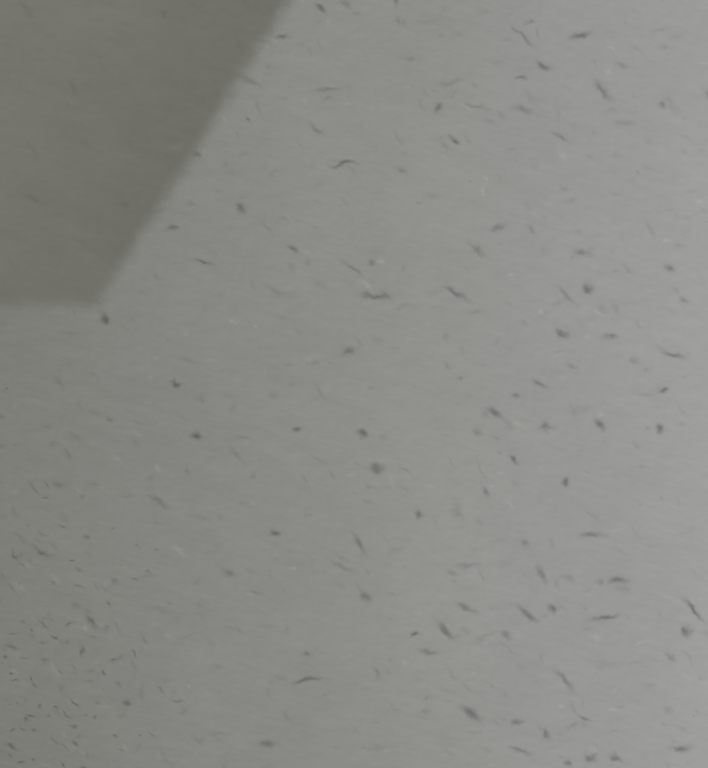
This texture is drawn by a Shadertoy shader. Its source:

```glsl
// Matte grey plaster with a soft shadow in the upper left corner.
// A left-to-right light gradient carries slanted noise relief and
// scattered, tapered pits; the pits get finer towards the lower left.

vec2 hash2(vec2 p) {
    vec3 q = fract(p.xyx * vec3(0.1031, 0.1030, 0.0973));
    q += dot(q, q.yzx + 33.33);
    return fract((q.xx + q.yz) * q.zy);
}

float noise(vec2 p) {
    vec2 i = floor(p), f = fract(p);
    f = f * f * (3.0 - 2.0 * f);
    float low = mix(hash2(i).x, hash2(i + vec2(1, 0)).x, f.x);
    float high = mix(hash2(i + vec2(0, 1)).x, hash2(i + vec2(1, 1)).x, f.x);
    return mix(low, high, f.y);
}

float fbm(vec2 p) {
    float sum = 0.0, amp = 0.5;
    for (int i = 0; i < 4; i++) {
        sum += amp * noise(p);
        p = mat2(1.6, 1.2, -1.2, 1.6) * p + 7.3;
        amp *= 0.5;
    }
    return sum;
}

mat2 turn(float a) {
    return mat2(cos(a), -sin(a), sin(a), cos(a));
}

// One jittered, tapered pit per grid cell; share is the filled part of cells
float pits(vec2 p, float size, float share, float seed) {
    vec2 g = p / size, cell = floor(g);
    float depth = 0.0;
    for (int y = -1; y <= 1; y++)
    for (int x = -1; x <= 1; x++) {
        vec2 id = cell + vec2(x, y);
        vec2 place = hash2(id + seed), kind = hash2(id + seed + 41.7);
        vec2 form = hash2(id + seed + 93.1);
        float present = smoothstep(0.0, 0.08, share - form.y);
        vec2 d = turn(-0.42 + 1.5 * (kind.x - 0.5)) * (g - id - place);
        d /= vec2(mix(0.13, 0.42, form.x * form.x), mix(0.07, 0.12, kind.y));
        float strength = mix(0.25, 1.0, fract(kind.y * 7.0 + form.x));
        depth = max(depth, present * strength * exp(-dot(d, d)));
    }
    return depth;
}

// Height of the slanted, streaky surface
float relief(vec2 p) {
    vec2 q = turn(-0.45) * p;
    return fbm(q * vec2(32.0, 75.0)) + 0.5 * fbm(q * vec2(90.0, 150.0) + 19.0);
}

void mainImage(out vec4 fragColor, in vec2 fragCoord) {
    vec2 uv = fragCoord / iResolution.xy;
    vec2 p = vec2(uv.x * 0.922, uv.y);
    vec2 wobble = vec2(fbm(p * 55.0), fbm(p * 55.0 + 31.0)) - 0.47;

    // Light falls off to the left, with broad cloudy variation
    float light = 0.484 + 0.136 * uv.x + 0.025 * (fbm(p * 5.0) - 0.47);
    light -= 0.012 * smoothstep(0.7, 1.0, uv.y) * uv.x;
    vec3 tint = mix(vec3(0.003, 0.007, -0.017), vec3(0.0, 0.001, -0.007), uv.x);
    vec3 color = light + tint;

    // Shadow bounded by a slanted edge and a level lower edge
    vec2 s = p + 0.012 * wobble;
    float slant = (s.x - 0.13 - 0.634 * (s.y - 0.609)) / 1.184;
    float edge = max(slant, 0.603 - s.y);
    float shade = 1.0 - smoothstep(-0.016, 0.014, edge);
    float shadowLight = 0.432 + 0.022 * smoothstep(0.0, 0.25, -slant);
    vec3 shadow = shadowLight + vec3(0.004, 0.003, -0.024);
    color = mix(color, shadow + 0.02 * (fbm(p * 9.0) - 0.47), shade);

    // Raking light on the surface relief
    float slope = relief(p) - relief(p + vec2(0.003, -0.004));
    color += 0.034 * slope * mix(1.0, 0.7, shade);
    color += 0.016 * (fbm(turn(-0.45) * p * vec2(18.0, 42.0)) - 0.47);

    // Large pits, sparse and clustered, densest towards the right
    vec2 q = p + 0.014 * wobble;
    float cluster = smoothstep(0.3, 0.65, fbm(p * 8.0 + 5.0));
    float share = mix(0.16, 0.42, uv.x) * mix(0.5, 1.3, cluster);
    float large = pits(q, 0.04, share, 3.0);
    float faint = pits(q + 0.5, 0.032, 0.5, 57.0);

    // Fine pits gather in the lower left corner
    float corner = smoothstep(0.55, 0.05, uv.y) * smoothstep(0.38, 0.04, uv.x);
    float fine = pits(q, 0.019, 0.08 + 0.6 * corner, 17.0);

    float depth = 0.15 * large + 0.035 * faint + mix(0.05, 0.12, corner) * fine;
    color -= depth * mix(1.0, 0.22, shade) * vec3(1.0, 0.98, 0.98);

    // Small pale chips beside the pits
    float chips = pits(q + 0.31, 0.026, 0.12 + 0.3 * corner, 71.0);
    color += 0.04 * chips * mix(1.0, 0.4, shade);

    fragColor = vec4(color, 1.0);
}
```
